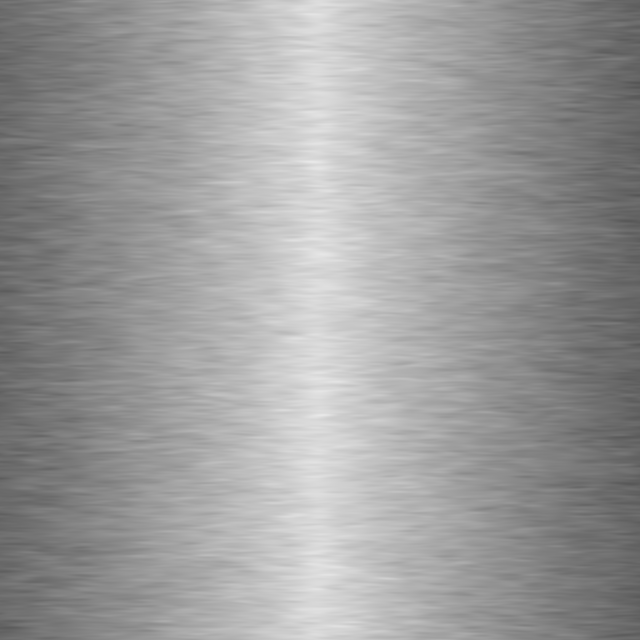
Give the GLSL for this texture, as a three.js fragment shader.

```glsl
// Brushed metal sheet: a bright vertical sheen falling off to darker sides,
// crossed by short horizontal grain. The grain is layered cellular noise whose
// stretched cells each hold one soft, slightly tilted light or dark streak.

varying vec2 vUv;

// Sheen
const float CREST_X = 0.497;
const float CREST_LEVEL = 0.855;
const float FALLOFF = 0.567;
const float FALLOFF_EASE = 0.117;
const float CORE_GAIN = 0.008;
const float CORE_WIDTH = 0.03;
const float SIDE_TILT = 0.01;

// Grain: cells across and up, then strength
const vec2 FINE_CELLS = vec2(31.0, 270.0);
const vec2 MEDIUM_CELLS = vec2(22.0, 185.0);
const vec2 COARSE_CELLS = vec2(15.0, 115.0);
const vec2 BROAD_CELLS = vec2(8.0, 52.0);
const float FINE_GAIN = 0.028;
const float MEDIUM_GAIN = 0.028;
const float COARSE_GAIN = 0.019;
const float BROAD_GAIN = 0.011;
const float STREAK_TILT = 0.45;

vec3 hash3(vec2 p) {
  vec3 q = fract(p.xyx * vec3(0.1031, 0.1030, 0.0973));
  q += dot(q, q.yxz + 33.33);
  return fract((q.xxy + q.yzz) * q.zyx);
}

// Sum of soft spots, one at a random place in each cell, light or dark
float streaks(vec2 p, float seed) {
  vec2 cell = floor(p);
  vec2 local = fract(p);
  float sum = 0.0;
  for (int j = -1; j <= 1; j++) {
    for (int i = -1; i <= 1; i++) {
      vec2 offset = vec2(float(i), float(j));
      vec3 rnd = hash3(cell + offset + seed);
      vec2 toSpot = offset + rnd.xy - local;
      float tilt = fract(rnd.x * 7.0 + rnd.z * 13.0) * 2.0 - 1.0;
      toSpot.y += STREAK_TILT * tilt * toSpot.x;
      float spot = max(0.0, 1.0 - dot(toSpot, toSpot));
      sum += (rnd.z * 2.0 - 1.0) * spot * spot * spot;
    }
  }
  return sum;
}

// Eased falloff from the crest, with a narrow bright core
float sheen(float x) {
  float side = (x - CREST_X) * 2.0;
  float d = sqrt(side * side + 0.0004);
  float core = (x - CREST_X) / CORE_WIDTH;
  return CREST_LEVEL - FALLOFF * d + FALLOFF_EASE * d * d
       + CORE_GAIN * exp(-core * core) - SIDE_TILT * side;
}

float grain(vec2 uv) {
  return FINE_GAIN * streaks(uv * FINE_CELLS, 17.0)
       + MEDIUM_GAIN * streaks(uv * MEDIUM_CELLS, 71.0)
       + COARSE_GAIN * streaks(uv * COARSE_CELLS, 203.0)
       + BROAD_GAIN * streaks(uv * BROAD_CELLS, 139.0);
}

void main() {
  float level = sheen(vUv.x) + grain(vUv);
  gl_FragColor = vec4(vec3(clamp(level, 0.0, 1.0)), 1.0);
}
```
